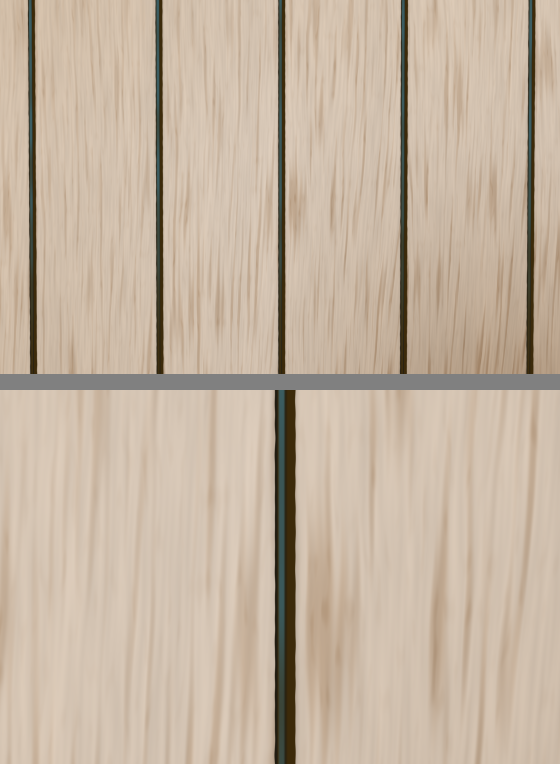
Top, the full canvas; bottom, a detail of the centre.
A Shadertoy shader for this texture:

```glsl
// Pale oak planks standing upright, parted by five dark grooves with a teal glint.
// Grooves come from a jittered 1D grid; the grain is stretched, warped gradient
// noise, reseeded and bent per plank, with shading that deepens low and right.

const float PITCH = 0.2225;      // plank spacing, in canvas widths
const float GROOVE_HALF = 0.0061;
const float CENTRE_X = 0.5035;

const vec3 OAK_LIGHT  = vec3(0.845, 0.785, 0.722);
const vec3 OAK_WARM   = vec3(0.815, 0.735, 0.645);
const vec3 OAK_GRAIN  = vec3(0.660, 0.540, 0.420);
const vec3 OAK_SHADE  = vec3(0.835, 0.785, 0.725);   // multiplier
const vec3 GROOVE     = vec3(0.235, 0.165, 0.040);
const vec3 GROOVE_RIM = vec3(0.110, 0.100, 0.070);
const vec3 TEAL       = vec3(0.230, 0.365, 0.385);

float hash(vec2 cell) {
    uvec2 k = uvec2(ivec2(cell)) * uvec2(1597u, 3571u);
    uint n = (k.x ^ k.y) * 73939u;
    n = (n ^ (n >> 15u)) * 83497u;
    n ^= n >> 13u;
    return float(n & 65535u) / 65536.0;
}

float cornerSlope(vec2 cell, vec2 offset) {
    float a = 6.2832 * hash(cell);
    return dot(vec2(cos(a), sin(a)), offset);
}

// Gradient noise, roughly -0.7 to 0.7
float gradientNoise(vec2 p) {
    vec2 c = floor(p), f = p - c;
    vec2 w = f * f * f * (f * (f * 6.0 - 15.0) + 10.0);
    vec2 e = vec2(1.0, 0.0);
    float low  = mix(cornerSlope(c, f), cornerSlope(c + e, f - e), w.x);
    float high = mix(cornerSlope(c + e.yx, f - e.yx), cornerSlope(c + 1.0, f - 1.0), w.x);
    return mix(low, high, w.y);
}

// Groove position, with a slightly uneven pitch
float grooveCentre(float i) {
    return i * PITCH - 0.0042 * sin(1.5708 * i) - 0.0004;
}

// Wood colour; p in canvas widths, v = height from 0 to 1
vec3 oak(vec2 p, float v, float plank) {
    float seed = hash(vec2(plank + 20.0, 7.0));
    vec2 q = p + vec2(plank * 3.0, seed * 9.0);

    // Fibres bow gently, and lean more toward the foot of the plank
    float low = 1.0 - v;
    float across = p.x / PITCH - plank;
    float bow = 0.014 * gradientNoise(q * vec2(6.0, 2.2));
    float lean = (0.012 + 0.045 * seed) * low * low * across;
    float x = q.x + bow + lean + 0.0018 * gradientNoise(q * vec2(25.0, 14.0));

    // Wide bands, grain lines, short pores
    float band  = gradientNoise(vec2(x * 26.0, q.y * 1.6));
    float lines = gradientNoise(vec2(x * 135.0, q.y * 6.0));
    float fibre = gradientNoise(vec2(x * 250.0, q.y * 13.0) + 31.0);
    float pores = gradientNoise(vec2(x * 210.0, q.y * 38.0) + 67.0);
    float streak = smoothstep(0.0, 0.55, lines + 0.25 * band);
    float dash = smoothstep(0.1, 0.6, pores) * (0.35 + 0.65 * streak);

    // Warmer at the left and top, palest mid-canvas
    float warmth = 0.55 * smoothstep(0.55, 0.0, p.x + CENTRE_X)
                 + 0.35 * smoothstep(0.5, 1.0, v) + 0.2 * (seed - 0.5);
    vec3 wood = mix(OAK_LIGHT, OAK_WARM, clamp(warmth, 0.0, 1.0));

    float contrast = mix(0.30, 0.52, low) * (0.85 + 0.4 * seed);
    wood = mix(wood, OAK_GRAIN, contrast * streak + 0.22 * dash);
    wood *= 1.0 + 0.035 * band + 0.05 * fibre;

    float shade = low * low * (0.2 + 0.8 * smoothstep(-0.1, 0.45, p.x));
    return wood * mix(vec3(1.0), OAK_SHADE, shade);
}

// Groove interior; t runs -1 to 1 across it
vec3 grooveColour(float t, float v, float y, float blur) {
    float rim = 1.0 - smoothstep(-0.75 - blur, -0.75 + blur, t);
    float glint = 1.0 - smoothstep(0.14, 0.34 + blur, abs(t + 0.35));
    float patchy = 0.85 + 0.6 * gradientNoise(vec2(y * 14.0, 3.5));
    vec3 c = mix(GROOVE, GROOVE_RIM, 0.85 * rim);
    c = mix(c, GROOVE_RIM, 0.6 * (1.0 - smoothstep(0.0, 0.3, abs(t))));
    return mix(c, TEAL, clamp(glint * patchy * smoothstep(-0.1, 0.65, v), 0.0, 1.0));
}

void mainImage(out vec4 fragColor, in vec2 fragCoord) {
    float pixel = 1.0 / iResolution.x;
    vec2 p = fragCoord * pixel;
    float v = fragCoord.y / iResolution.y;

    // Mild perspective: planks spread a little toward the top
    p.x = (p.x - CENTRE_X) / (1.0 + 0.009 * (v - 0.5));

    float i = round(p.x / PITCH);
    float d = p.x - grooveCentre(i);
    float plank = d > 0.0 ? i : i - 1.0;

    // Slightly chipped groove edges
    float side = sign(d);
    float chip = 0.0006 * gradientNoise(vec2(p.y * 90.0, i * 5.3 + side));
    float edge = abs(d) - GROOVE_HALF - chip;

    vec3 wood = oak(p, v, plank);
    wood *= 1.0 - 0.10 * exp(-max(edge, 0.0) / 0.0018);
    vec3 gap = grooveColour(d / GROOVE_HALF, v, p.y + i, pixel / GROOVE_HALF);

    float cover = smoothstep(-0.75 * pixel, 0.75 * pixel, edge);
    fragColor = vec4(mix(gap, wood, cover), 1.0);
}
```
